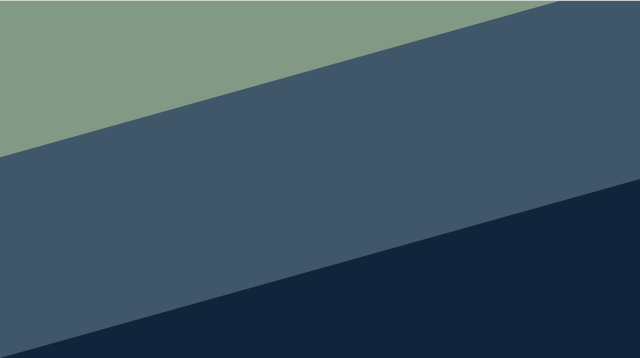
A WebGL 2 fragment shader for this background:

```glsl
#version 300 es
precision highp float;

#define SLOPE 0.2797
#define LOWER_EDGE 0.0
#define UPPER_EDGE 0.5605
#define RIM_WIDTH 0.0025
#define NAVY vec3(0.065, 0.141, 0.231)
#define SLATE vec3(0.251, 0.341, 0.412)
#define SAGE vec3(0.510, 0.600, 0.525)
#define RIM vec3(0.84, 0.86, 0.85)

uniform vec2 u_resolution;
out vec4 fragColor;

// Signed distance above a line that meets the left side at the given height
float aboveLine(vec2 p, float slope, float height) {
    return (p.y - slope * p.x - height) * inversesqrt(1.0 + slope * slope);
}

// Antialiased coverage of the positive side, one pixel wide
float coverage(float dist) {
    return clamp(dist * u_resolution.y + 0.5, 0.0, 1.0);
}

void main() {
    // Canvas height is one unit
    vec2 p = gl_FragCoord.xy / u_resolution.y;

    // Parallel diagonal bands, from the bottom up
    vec3 color = mix(NAVY, SLATE, coverage(aboveLine(p, SLOPE, LOWER_EDGE)));
    color = mix(color, SAGE, coverage(aboveLine(p, SLOPE, UPPER_EDGE)));

    // Pale hairline along the top
    color = mix(color, RIM, coverage(aboveLine(p, 0.0, 1.0 - RIM_WIDTH)));

    fragColor = vec4(color, 1.0);
}
```
